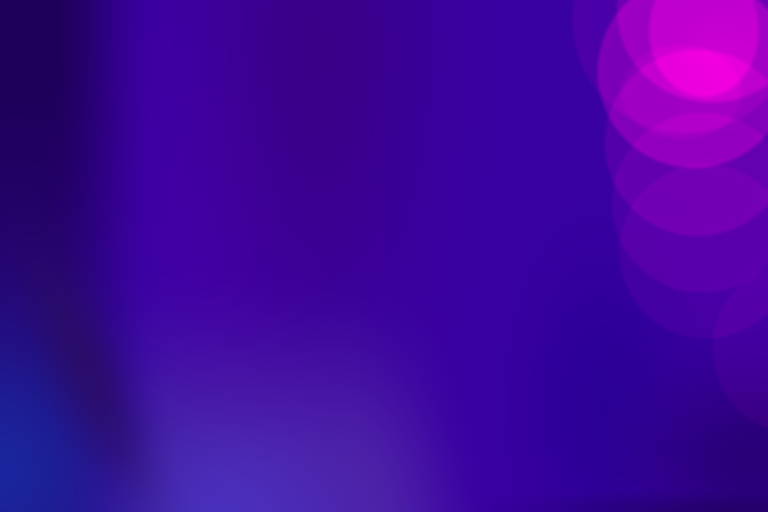
A WebGL 1 fragment shader for this background:

```glsl
precision highp float;
// Blurred violet light backdrop with a falling chain of magenta bokeh discs.

uniform vec2 u_resolution;

#define BASE vec3(0.225, 0.0, 0.635)
#define SHADE vec3(0.115, 0.0, 0.35)
#define PLUM vec3(0.225, 0.0, 0.52)
#define VIOLET vec3(0.27, 0.0, 0.66)
#define HAZE vec3(0.31, 0.14, 0.65)
#define PERIWINKLE vec3(0.29, 0.20, 0.76)
#define BLUE vec3(0.10, 0.15, 0.62)
#define INDIGO vec3(0.15, 0.0, 0.58)
#define MAGENTA vec3(1.0, 0.0, 0.33)
#define EDGE 0.006
#define RIM 0.12

// Soft elliptical spot, 1 at its centre.
float spot(vec2 p, vec2 centre, vec2 size) {
  vec2 d = (p - centre) / size;
  return exp(-dot(d, d));
}

// Soft spot stretched along a slanted line.
float streak(vec2 p, vec2 centre, vec2 size, float angle) {
  float c = cos(angle), s = sin(angle);
  vec2 d = p - centre;
  return spot(vec2(c * d.x + s * d.y, c * d.y - s * d.x), vec2(0.0), size);
}

// Translucent disc with a slightly brighter rim.
float disc(vec2 p, vec2 centre, vec2 radii) {
  float r = min(radii.x, radii.y);
  float d = (length((p - centre) / radii) - 1.0) * r;
  float fill = 1.0 - smoothstep(-EDGE, EDGE, d);
  return fill * (0.95 + RIM * exp(-abs(d + EDGE) / 0.012));
}

vec3 backdrop(vec2 p) {
  vec3 col = BASE;

  // Broad upright bands
  col = mix(col, VIOLET, 0.8 * spot(p, vec2(0.42, 0.55), vec2(0.17, 0.5)));
  col = mix(col, PLUM, 0.9 * spot(p, vec2(0.62, 0.9), vec2(0.2, 0.5)));
  float left = 1.0 - smoothstep(0.09, 0.31, p.x);
  col = mix(col, SHADE, left * mix(0.65, 1.0, smoothstep(0.3, 0.9, p.y)));
  col = mix(col, INDIGO, 0.75 * spot(p, vec2(1.17, 0.22), vec2(0.14, 0.28)));

  // Pale haze rising from the lower edge
  float haze = smoothstep(0.18, 0.34, p.x) * (1.0 - smoothstep(0.72, 0.98, p.x + 0.2 * p.y));
  col = mix(col, HAZE, 0.9 * haze * (1.0 - smoothstep(0.05, 0.5, p.y)));
  col = mix(col, PERIWINKLE, 0.85 * spot(p, vec2(0.43, -0.02), vec2(0.22, 0.17)));

  // Blue corner, cut off by a slanted shadow
  col = mix(col, BLUE, 0.95 * spot(p, vec2(0.0, 0.08), vec2(0.23, 0.28)));
  col = mix(col, vec3(0.17, 0.05, 0.38), 0.75 * streak(p, vec2(0.17, 0.28), vec2(0.065, 0.25), 0.4));

  // Dim lower right corner
  col = mix(col, SHADE, 0.6 * spot(p, vec2(1.47, 0.1), vec2(0.2, 0.17)));
  col = mix(col, SHADE, 0.6 * smoothstep(0.85, 1.45, p.x) * (1.0 - smoothstep(0.0, 0.05, p.y)));
  return col;
}

// Total strength of the overlapping discs.
float bokeh(vec2 p) {
  float light = 0.0;

  // Chain that shrinks and fades downward
  for (int i = 0; i < 4; i++) {
    float k = float(i);
    vec2 centre = vec2(1.355 + 0.008 * k, 0.86 - 0.15 * k + 0.011 * k * k);
    float strength = 0.055 + 0.135 * exp(-1.1 * k);
    light += strength * disc(p, centre, vec2(0.188 - 0.006 * k));
  }
  light += 0.05 * disc(p, vec2(1.545, 0.32), vec2(0.153, 0.163));

  // Bright cluster at the top
  light += 0.07 * disc(p, vec2(1.338, 0.96), vec2(0.22));
  light += 0.14 * disc(p, vec2(1.39, 0.98), vec2(0.185, 0.18));
  light += 0.05 * disc(p, vec2(1.33, 0.82), vec2(0.118, 0.092));
  light += 0.14 * disc(p, vec2(1.375, 0.94), vec2(0.107, 0.13));
  light += 0.06 * spot(p, vec2(1.41, 0.88), vec2(0.09));
  return light;
}

void main() {
  vec2 p = gl_FragCoord.xy / u_resolution * vec2(1.5, 1.0);
  vec3 col = backdrop(p) + MAGENTA * bokeh(p);
  gl_FragColor = vec4(clamp(col, 0.0, 1.0), 1.0);
}
```
